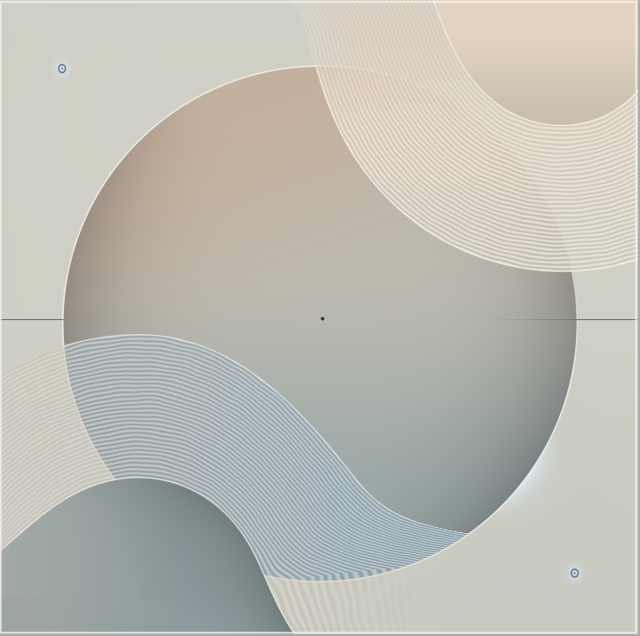
A Shadertoy shader for this background:

```glsl
// A shaded disc on a pale panel, crossed by two flared ribbons of fine lines.
// Each ribbon is a polar band whose two radii open out exponentially with angle;
// the lines are a repeat across the band, bent slightly by gradient noise.

#define DISC_CENTER vec2(0.500, 0.487)
#define DISC_RADIUS 0.401
#define UPPER_CENTER vec2(0.879, 0.953)
#define LOWER_CENTER vec2(0.219, 0.061)
#define LINE_COUNT 34.0
#define LINE_WOBBLE 0.45
#define AXIS_HEIGHT 0.4935
#define PANEL_HEIGHT 0.992

vec2 hashGradient(vec2 cell) {
    float angle = 6.2832 * fract(sin(dot(cell, vec2(127.1, 311.7))) * 43758.5);
    return vec2(cos(angle), sin(angle));
}

float gradientNoise(vec2 p) {
    vec2 i = floor(p), f = p - i;
    vec2 u = f * f * f * (f * (f * 6.0 - 15.0) + 10.0);
    vec2 e = vec2(0.0, 1.0);
    float low = mix(dot(hashGradient(i), f), dot(hashGradient(i + e.yx), f - e.yx), u.x);
    float high = mix(dot(hashGradient(i + e), f - e), dot(hashGradient(i + 1.0), f - 1.0), u.x);
    return mix(low, high, u.y);
}

// Antialiased coverage of the region where the distance is negative
float cover(float d, float px) { return smoothstep(px, -px, d); }

float stroke(float d, float halfWidth, float px) { return cover(abs(d) - halfWidth, px); }

// Extra radius that grows as the angle falls below its start
float flare(float angle, float amount, float start, float width) {
    return amount * exp((start - angle) / width);
}

// Bright line strength across a band; t runs from inner to outer radius
float threads(float t, vec2 p) {
    float phase = t * LINE_COUNT + LINE_WOBBLE * gradientNoise(p * 26.0);
    float sharp = 1.0 - smoothstep(0.35, 0.9, fwidth(phase));
    return 0.5 + 0.5 * sharp * cos(6.2832 * phase);
}

// Small ring with a pale halo
vec3 pin(vec3 col, vec2 q, float px) {
    float r = length(q * vec2(1.0, 0.85));
    col = mix(col, vec3(0.88, 0.93, 0.98), 0.7 * exp(-r * r / 0.00010));
    col = mix(col, vec3(0.26, 0.36, 0.46), 0.85 * stroke(r - 0.0052, 0.0010, px));
    return mix(col, vec3(0.35, 0.42, 0.47), 0.6 * cover(r - 0.0018, px));
}

void mainImage(out vec4 fragColor, in vec2 fragCoord) {
    vec2 p = fragCoord / iResolution.xy * vec2(1.0, PANEL_HEIGHT);
    float px = 0.8 / iResolution.x;
    vec3 white = vec3(0.95, 0.95, 0.92);

    // Panel
    vec3 col = mix(vec3(0.785, 0.79, 0.76), vec3(0.81, 0.81, 0.77), smoothstep(0.0, 0.6, p.y));
    col += 0.012 * gradientNoise(p * 3.0);

    // Main disc: warm top, cool base, darker toward the sides
    vec2 q = p - DISC_CENTER;
    float disc = length(q) - DISC_RADIUS;
    float inDisc = cover(disc, px);
    vec3 shade = mix(vec3(0.61, 0.66, 0.66), vec3(0.74, 0.73, 0.69), smoothstep(-0.30, 0.10, q.y));
    shade = mix(shade, vec3(0.77, 0.69, 0.62), smoothstep(0.0, 0.42, q.y - 0.35 * q.x));
    float sideShadow = exp(disc / 0.10) * smoothstep(0.05, 0.40, abs(q.x) - 0.25 * q.y);
    shade *= 1.0 - 0.23 * sideShadow;
    col = mix(col, shade, inDisc);

    // Rim and the glow outside its lower right
    float rimFade = 1.0 - smoothstep(0.03, 0.24, q.x) * smoothstep(-0.1, 0.1, q.y);
    col = mix(col, white, 0.75 * rimFade * stroke(disc - 0.001, 0.0012, px));
    float glow = smoothstep(0.10, 0.0, length(q - vec2(0.335, -0.245)));
    col = mix(col, vec3(0.88, 0.93, 0.97), glow * (1.0 - inDisc) * exp(-max(disc, 0.0) / 0.016));

    // Horizontal axis, almost lost inside the disc
    float axisFade = mix(0.85, 0.35 * smoothstep(0.24, 0.40, q.x), inDisc);
    col = mix(col, vec3(0.27, 0.27, 0.26), axisFade * stroke(p.y - AXIS_HEIGHT, 0.0006, px));

    // Upper ribbon and the warm bowl it holds
    q = UPPER_CENTER - p;
    float r = length(q), a = max(atan(q.y, q.x), -0.5);
    float inner = 0.156 + flare(a, 0.0495, -0.19, 0.42);
    float outer = 0.384 + flare(a, 0.040, -0.09, 0.14);
    float t = (r - inner) / (outer - inner);
    float band = cover(inner - r, px) * cover(r - outer, px);
    vec3 bowl = mix(vec3(0.79, 0.75, 0.69), vec3(0.89, 0.83, 0.76), smoothstep(0.80, 0.96, p.y));
    col = mix(col, bowl, cover(r - inner, px));
    vec3 cloth = mix(vec3(0.77, 0.75, 0.71), vec3(0.85, 0.79, 0.73), smoothstep(0.55, 0.85, p.y));
    float upperAlpha = mix(0.65, 0.88, inDisc) * mix(1.0, smoothstep(0.0, 0.35, 1.0 - t), smoothstep(0.85, 0.97, p.y));
    col = mix(col, cloth, band * upperAlpha);
    float lineAlpha = 0.75 * mix(1.0, 0.35, smoothstep(0.75, 0.95, p.y));
    col = mix(col, vec3(0.95, 0.93, 0.88), band * lineAlpha * threads(t, p));
    float edge = stroke(r - inner, 0.0010, px) + stroke(r - outer, 0.0013, px) * smoothstep(0.93, 0.86, p.y);
    col = mix(col, white, 0.75 * min(edge, 1.0));

    // Lower ribbon and the cool mound beneath it
    q = p - LOWER_CENTER;
    r = length(q);
    a = max(atan(q.y, q.x), -0.5);
    inner = 0.185 + flare(a, 0.042, -0.14, 0.245) + flare(-a, 0.0456, -2.83, 0.33);
    outer = 0.376 + 0.033 * smoothstep(0.7, 1.57, a) + min(flare(a, 0.143, 0.192, 0.105), 0.30);
    t = (r - inner) / (outer - inner);
    band = cover(inner - r, px) * cover(r - outer, px);
    vec3 mound = mix(vec3(0.63, 0.66, 0.65), vec3(0.56, 0.61, 0.62), smoothstep(0.0, 0.30, p.x));
    mound *= 1.0 - 0.20 * exp((r - inner) / 0.07) * smoothstep(2.4, 0.9, a);
    col = mix(col, mound, cover(r - inner, px));
    float fade = mix(smoothstep(0.72, 0.42, p.x), 1.0, inDisc);
    vec3 veil = mix(vec3(0.62, 0.64, 0.65), vec3(0.54, 0.62, 0.67), smoothstep(0.15, 0.65, p.x));
    col = mix(col, mix(vec3(0.74, 0.72, 0.67), veil, inDisc), band * fade * mix(0.4, 0.8, inDisc));
    vec3 thread = mix(vec3(0.87, 0.86, 0.82), vec3(0.82, 0.87, 0.88), inDisc);
    col = mix(col, thread, 0.68 * band * fade * threads(t, p));
    edge = stroke(r - inner, 0.0010, px) + stroke(r - outer, 0.0010, px) * inDisc;
    col = mix(col, white, 0.65 * min(edge, 1.0));

    // Centre dot and corner pins
    col = mix(col, vec3(0.16, 0.18, 0.23), cover(length(p - vec2(0.504, 0.495)) - 0.0027, px));
    col = pin(col, p - vec2(0.097, 0.885), px);
    col = pin(col, p - vec2(0.898, 0.098), px);

    // Panel border: bright bevel, grey outer lip at right and below
    float border = min(min(p.x, 0.995 - p.x), min(p.y - 0.004, PANEL_HEIGHT - 0.002 - p.y));
    col = mix(col, white, 0.8 * stroke(border - 0.001, 0.0016, px));
    col = mix(col, vec3(0.66, 0.67, 0.67), cover(min(0.997 - p.x, p.y - 0.003), px));
    fragColor = vec4(col, 1.0);
}
```
